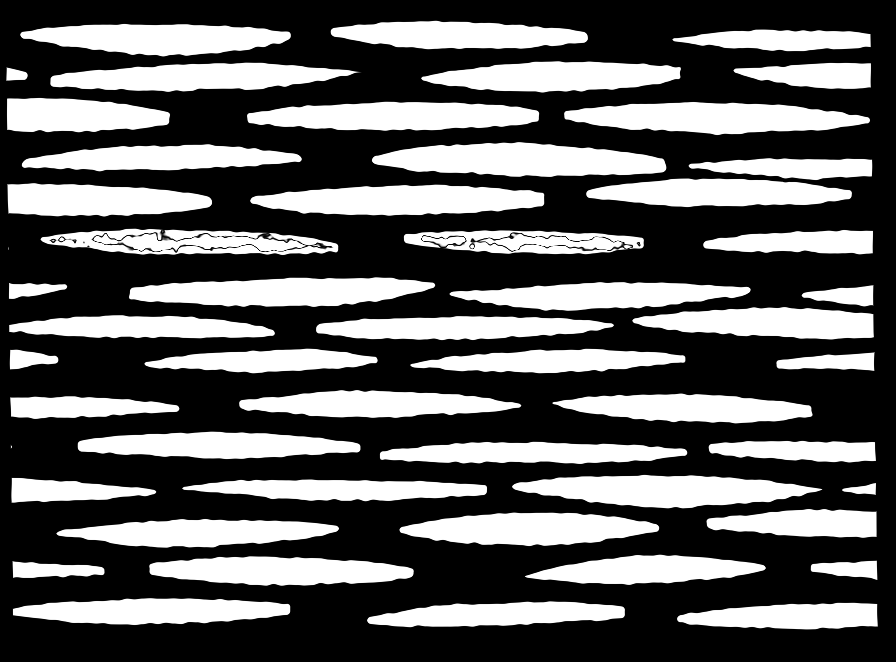
A WebGL 2 fragment shader for this pattern:

```glsl
#version 300 es
precision highp float;
// Staggered rows of ragged white lens-shaped slivers on black.
#define ROWS 15.0
#define FIRST_ROW 0.075
#define PITCH 0.0618
#define PERIOD 0.5
#define HALF_HEIGHT 0.0193
#define ROUGHNESS 0.0045
#define BUMPS 85.0
#define BEND 0.006
#define GAP 0.006
#define CORNER 0.005
#define CRACKED_SHARE 0.06
#define CRACK_WIDTH 0.0009

uniform vec2 u_resolution;
out vec4 fragColor;

// Integer hash, 0 to 1
float hash(vec2 p) {
  uvec2 q = uvec2(ivec2(floor(p)) + 32768);
  uint h = (q.x * 0x9e3779b1u) ^ (q.y * 0x85ebca77u);
  h = (h ^ (h >> 16)) * 0x7feb352du;
  h = (h ^ (h >> 15)) * 0x846ca68bu;
  h ^= h >> 16;
  return float(h & 0xffffu) / 65535.0;
}

float noise(vec2 p) {
  vec2 i = floor(p), f = fract(p);
  f = f * f * (3.0 - 2.0 * f);
  return mix(mix(hash(i), hash(i + vec2(1, 0)), f.x),
             mix(hash(i + vec2(0, 1)), hash(i + vec2(1, 1)), f.x), f.y);
}

// Independent random traits of one sliver
float trait(vec2 id, float k) {
  return hash(vec2(id.x, id.y + 32.0 * k));
}

// Fine bumps over a slow swell, centred on zero
float ragged(float t, float seed) {
  float fine = noise(vec2(t * BUMPS, seed)) - 0.5;
  float swell = noise(vec2(t * 13.0, seed + 7.0)) - 0.5;
  return ROUGHNESS * (0.7 * fine + swell);
}

// Approximate signed distance to a sliver; q is relative to its cell centre
float sliver(vec2 q, vec2 id) {
  float halfLength = PERIOD * mix(0.36, 0.47, trait(id, 1.0));
  float slack = 0.484 * PERIOD - halfLength;
  q.x -= slack * (2.0 * trait(id, 2.0) - 1.0);
  float u = q.x / halfLength;

  // Tilted, arched axis
  float tilt = 2.0 * trait(id, 3.0) - 1.0;
  float arch = 2.0 * trait(id, 4.0) - 1.0;
  q.y -= BEND * (tilt * u + arch * (u * u - 0.3));

  // Each end is pointed or blunt; top and bottom bulge differently
  float taper = mix(0.78, 1.0, trait(id, u < 0.0 ? 5.0 : 6.0));
  float profile = 1.0 - pow(min(abs(u), 1.0) * taper, 2.2);
  float height = 2.0 * HALF_HEIGHT * mix(0.72, 1.28, trait(id, 7.0));
  float topShare = mix(0.3, 0.7, trait(id, 8.0));
  float seed = floor(900.0 * trait(id, 9.0));
  float top = height * topShare * profile + 0.75 * ragged(q.x, seed);
  float bottom = height * (1.0 - topShare) * profile + ragged(q.x, seed + 31.0);

  float side = max(q.y - top, -q.y - bottom);
  float end = abs(q.x) - halfLength + 1.5 * ragged(q.y, seed + 53.0);
  vec2 w = vec2(side, end) + CORNER;
  return length(max(w, 0.0)) + min(max(w.x, w.y), 0.0) - CORNER;
}

void main() {
  vec2 p = gl_FragCoord.xy / u_resolution.y;
  float pixel = 1.0 / u_resolution.y;
  float aspect = u_resolution.x / u_resolution.y;

  // Slightly leaning frame that cuts the slivers at left and right
  float lean = 0.012 * (1.0 - p.y) + 0.0015 * noise(vec2(p.y * 40.0, 3.0));
  float frame = max(0.008 + lean - p.x, p.x - aspect + 0.04 - lean);
  float grain = noise(p * vec2(45.0, 80.0)) + 0.5 * noise(p * 150.0);

  float ink = 1.0;
  float nearest = floor((p.y - FIRST_ROW) / PITCH + 0.5);
  for (float k = -1.0; k <= 1.0; k++) {
    float row = nearest + k;
    if (row < 0.0 || row >= ROWS) continue;
    float shift = 0.43 * row + 0.3 * hash(vec2(row, 400.0));
    float s = p.x / PERIOD + shift;
    vec2 id = vec2(floor(s), row);
    float jitter = 0.018 * (hash(vec2(row, 500.0)) - 0.5)
                 + 0.008 * (trait(id, 10.0) - 0.5);
    vec2 q = vec2((fract(s) - 0.5) * PERIOD,
                  p.y - FIRST_ROW - row * PITCH - jitter);
    float d = max(sliver(q, id), frame);

    // Leave a dark seam where slivers crowd each other
    ink = max(ink, GAP - d);

    // A few slivers carry fine wandering cracks
    if (trait(id, 11.0) < CRACKED_SHARE)
      d = max(d, CRACK_WIDTH - abs(d + 0.014 * grain - 0.002));
    ink = min(ink, d);
  }

  float white = smoothstep(0.6 * pixel, -0.6 * pixel, ink);
  fragColor = vec4(vec3(white), 1.0);
}
```
